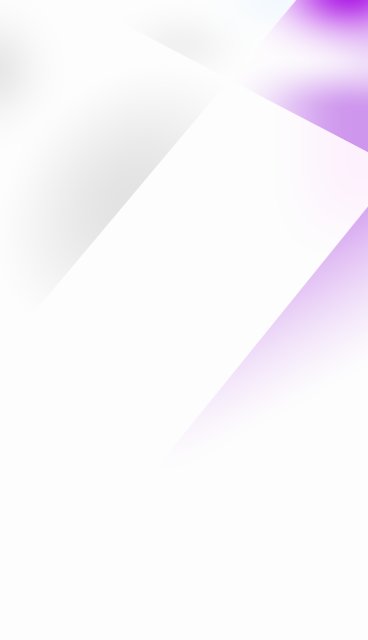
A WebGL 2 fragment shader for this background:

```glsl
#version 300 es
precision highp float;
// Pale paper planes with diagonal creases, soft grey shadows and violet glows.

#define PAPER vec3(0.994)
#define VIVID vec3(0.68, 0.12, 0.90)
#define LILAC vec3(0.81, 0.59, 0.93)
#define ORCHID vec3(0.84, 0.65, 0.94)
#define BLUSH vec3(0.99, 0.945, 0.99)
#define ICE vec3(0.95, 0.975, 0.995)
#define SHADOW_DEPTH 0.105

uniform vec2 u_resolution;
out vec4 fragColor;

// Signed distance to the line through a along unit direction d.
float lineSide(vec2 p, vec2 a, vec2 d) {
    return dot(p - a, vec2(-d.y, d.x));
}

// Elliptical soft spot, 1 at its centre.
float glow(vec2 p, vec2 centre, vec2 radius) {
    vec2 q = (p - centre) / radius;
    return exp(-dot(q, q));
}

// Antialiased step across a signed distance.
float cover(float d) {
    float w = 0.8 / u_resolution.x;
    return smoothstep(-w, w, d);
}

void main() {
    // Width units, y running down from the top edge.
    vec2 p = vec2(gl_FragCoord.x, u_resolution.y - gl_FragCoord.y) / u_resolution.x;

    // The three creases that divide the sheet.
    vec2 foldDir = vec2(0.643, -0.766);
    vec2 foldPoint = vec2(0.58, 0.268);
    float fold = lineSide(p, foldPoint, foldDir);
    float ridge = lineSide(p, vec2(0.636, 0.223), vec2(0.885, 0.465));
    float hem = lineSide(p, vec2(1.0, 0.561), vec2(0.629, -0.777));
    float leftOfFold = cover(-fold);
    float belowRidge = cover(ridge);

    vec3 col = PAPER;

    // Grey shadows: along the fold, above the ridge and at the left border.
    float along = dot(p - vec2(0.345, 0.545), foldDir);
    float oval = length(vec2(along / 0.44, fold / 0.33));
    float foldShade = pow(1.0 - smoothstep(0.0, 1.0, oval), 0.8);
    float ridgeShade = glow(p, vec2(0.49, 0.125), vec2(0.12, 0.075));
    float borderShade = glow(p, vec2(-0.02, 0.19), vec2(0.11, 0.12));
    col -= SHADOW_DEPTH * foldShade * leftOfFold * belowRidge;
    col -= 0.05 * ridgeShade * leftOfFold * (1.0 - belowRidge);
    col -= 0.09 * borderShade;

    // Faint cold light beside the upper corner.
    float ice = glow(p, vec2(0.76, 0.0), vec2(0.12, 0.07));
    col = mix(col, ICE, ice * leftOfFold);

    // Upper right facet: violet corner, white band, lilac base.
    vec3 facet = PAPER;
    float base = smoothstep(0.15, 0.30, p.y) * smoothstep(0.60, 0.96, p.x);
    facet = mix(facet, LILAC, base);
    facet = mix(facet, LILAC, 0.3 * glow(p, vec2(1.04, 0.13), vec2(0.12, 0.10)));
    facet = mix(facet, VIVID, glow(p, vec2(0.95, -0.025), vec2(0.16, 0.105)));
    col = mix(col, facet, (1.0 - leftOfFold) * (1.0 - belowRidge));

    // Blush on the central plane.
    float blush = smoothstep(0.70, 0.98, p.x) * (1.0 - smoothstep(0.45, 0.75, p.y));
    col = mix(col, BLUSH, blush * belowRidge * cover(-hem));

    // Orchid fan under the hem, thinning towards its lower left tip.
    float drop = p.y - (0.561 + 1.235 * (1.0 - p.x));
    float reach = max(0.69 * (p.x - 0.34), 0.001);
    float fade = pow(clamp(1.0 - drop / reach, 0.0, 1.0), 1.5);
    float strength = pow(clamp((p.x - 0.42) / 0.58, 0.0, 1.0), 1.2);
    col = mix(col, ORCHID, fade * strength * cover(hem));

    fragColor = vec4(clamp(col, 0.0, 1.0), 1.0);
}
```
